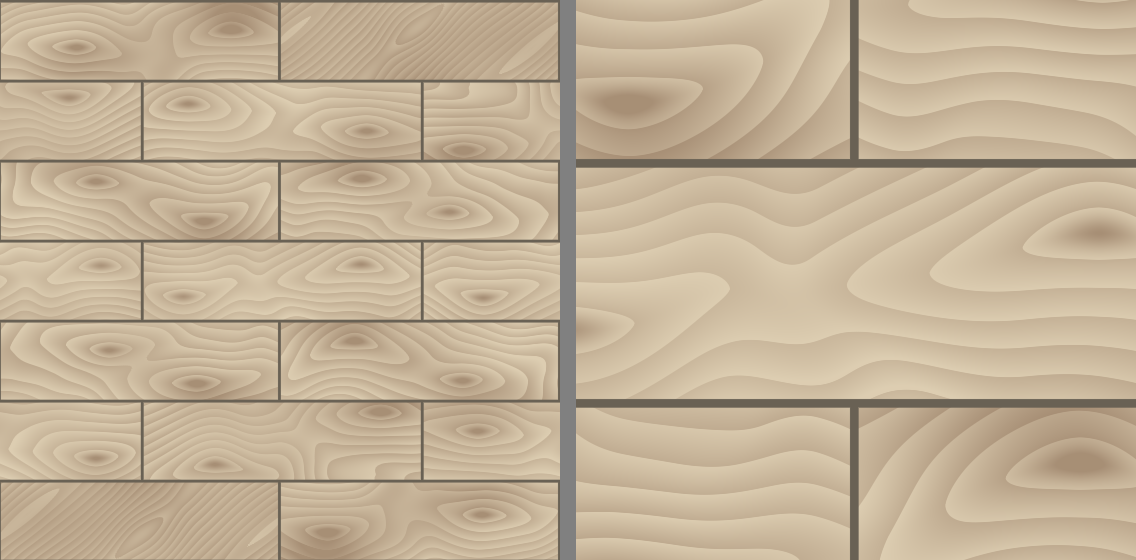
Left: the whole. Right: its middle third, enlarged.
Give the GLSL for this texture, as a Shadertoy shader.

```glsl
// Staggered wooden planks with ringed knots, separated by dark joints.

#define ROWS 7.0
#define COLUMNS 2.0
#define STAGGER 0.255
#define JOINT_HALF_WIDTH 0.018
#define RINGS 9.0
#define RING_CONTRAST 0.42
#define KNOTS 2
#define GRAIN_ANGLE 0.7
#define CREAM vec3(0.865, 0.805, 0.695)
#define BROWN vec3(0.655, 0.56, 0.46)
#define JOINT vec3(0.41, 0.38, 0.33)

float hash(vec2 p) {
    return fract(sin(dot(p, vec2(127.1, 311.7))) * 43758.5);
}

float noise(vec2 p) {
    vec2 i = floor(p), f = fract(p);
    f = f * f * (3.0 - 2.0 * f);
    return mix(mix(hash(i), hash(i + vec2(1, 0)), f.x),
               mix(hash(i + vec2(0, 1)), hash(i + vec2(1, 1)), f.x), f.y);
}

float smoothMin(float a, float b, float k) {
    float h = max(k - abs(a - b), 0.0) / k;
    return min(a, b) - 0.25 * h * h * k;
}

// Distance to a knot, stretched along the grain and bent into lobes
float knotDistance(vec2 q, vec2 seed, bool diagonal) {
    float stretch = 2.7;
    float bend = (hash(seed + 3.1) - 0.5) * 0.5;
    float warp = 0.4;
    if (diagonal) {
        float c = cos(GRAIN_ANGLE), s = sin(GRAIN_ANGLE);
        q = vec2(c * q.x - s * q.y, s * q.x + c * q.y);
        stretch = 6.5;
        bend = 0.0;
        warp = 0.2;
    }
    float reach = smoothstep(0.0, 1.3, length(q));
    q.y += bend * (1.0 - exp(-3.0 * q.x * q.x));
    vec2 n = vec2(noise(q * vec2(1.3, 2.2) + seed * 7.0),
                  noise(q * vec2(1.7, 1.2) + seed * 5.0 + 9.0)) - 0.5;
    q += n * vec2(2.0, 1.0) * warp * reach;
    vec2 a = pow(abs(q / vec2(stretch, 1.0)) + 1e-4, vec2(1.7));
    return pow(a.x + a.y, 1.0 / 1.7);
}

// Wood tone from 0 (brown) to 1 (cream); p is in plank heights from its centre
float woodTone(vec2 p, vec2 key) {
    bool diagonal = key == vec2(1, 0);
    float field = 10.0, shade = 0.0;
    float side = hash(key + 0.7) < 0.5 ? -1.0 : 1.0;
    float lift = hash(key + 4.3) < 0.5 ? -1.0 : 1.0;

    for (int i = 0; i < KNOTS; i++) {
        vec2 seed = key * 3.0 + float(i) * 11.3 + 1.7;
        vec2 knot = vec2(side * (0.25 + 1.2 * hash(seed)),
                         lift * (0.04 + 0.36 * hash(seed + 1.9)));
        if (diagonal) knot = vec2(1.4, 0.09) * (i == 0 ? 1.0 : -1.15);
        vec2 q = p - knot;
        float d = knotDistance(q, seed, diagonal);
        field = smoothMin(field, d + 0.12 * float(i), 0.12);

        // Knot core, and a brown haze to one side of it
        shade += (diagonal ? -0.3 : 0.55) * exp(-220.0 * d * d);
        vec2 haze = (q - vec2(0.1 * side, 0.28 * lift)) / vec2(0.65, 0.3);
        if (!diagonal) shade += 0.65 * hash(seed + 6.1) * exp(-dot(haze, haze));
        side = -side;
        lift = -lift;
    }

    // Each ring starts dark and fades to a crisp light rim
    float rings = field * RINGS * (diagonal ? 1.3 : 1.0);
    float blur = clamp(fwidth(rings), 0.001, 0.5);
    float ramp = fract(rings);
    ramp *= 1.0 - smoothstep(1.0 - blur, 1.0, ramp);
    float contrast = RING_CONTRAST * (0.55 + 0.8 * noise(p * 1.3 + key * 8.0));
    float drift = noise(p * vec2(0.9, 1.6) + key * 13.0) - 0.5;
    float base = diagonal ? 0.42 : 0.7;
    return base + contrast * (ramp - 0.5) + 0.4 * drift - shade;
}

void mainImage(out vec4 fragColor, in vec2 fragCoord) {
    vec2 uv = fragCoord / iResolution.xy;
    vec2 grid = vec2(uv.x + 0.001, 0.998 - uv.y) * vec2(COLUMNS, ROWS);
    float row = floor(grid.y);
    if (mod(row, 2.0) > 0.5) grid.x -= STAGGER * COLUMNS;

    // Plank under this point, counted from the top left
    vec2 cell = mod(floor(grid), vec2(COLUMNS, ROWS));
    vec2 halfSize = vec2(0.5 * ROWS / COLUMNS, 0.5);
    vec2 p = (fract(grid) - 0.5) * 2.0 * halfSize;
    vec2 inset = halfSize - abs(p);

    // Lower planks repeat the upper ones, turned half way round
    float middle = 0.5 * (ROWS - 1.0);
    if (cell.y > middle || (cell.y == middle && cell.x > 0.5)) {
        cell = vec2(COLUMNS, ROWS) - 1.0 - cell;
        p = -p;
    }

    vec3 color = mix(BROWN, CREAM, clamp(woodTone(p, cell), 0.0, 1.0));
    float pixel = ROWS / iResolution.y;
    float wood = smoothstep(-0.7 * pixel, 0.7 * pixel,
                            min(inset.x, inset.y) - JOINT_HALF_WIDTH);
    fragColor = vec4(mix(JOINT, color, wood), 1.0);
}
```
